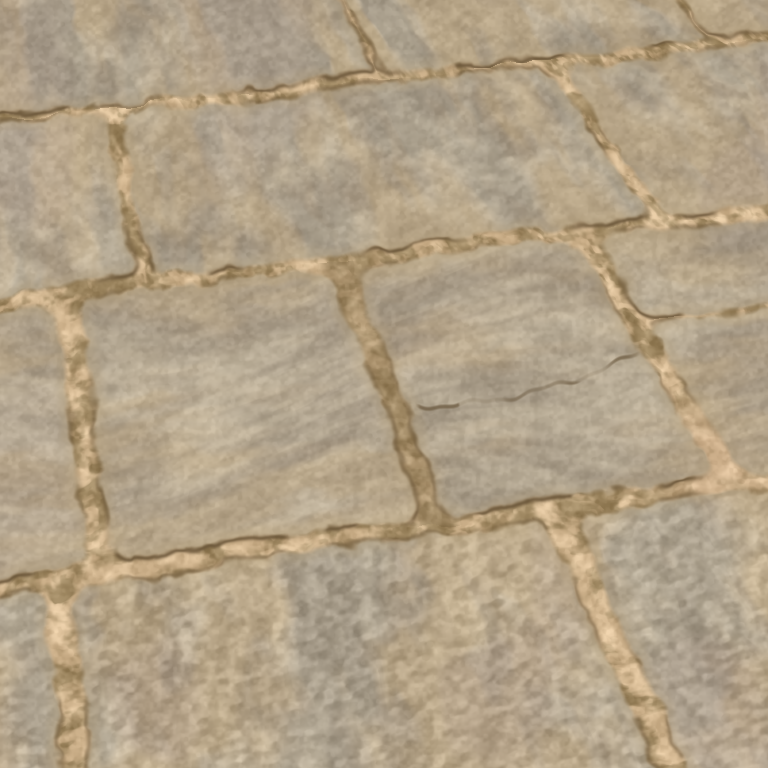
Give the GLSL for this texture, as a WebGL 1 fragment shader.

```glsl
precision highp float;
// Weathered stone paving in perspective: four courses of slabs with sandy mortar joints.
uniform vec2 u_resolution;

float hash(vec2 p) {
  return fract(sin(dot(p, vec2(127.1, 311.7))) * 43758.545);
}

// Smooth cellular noise: scattered cell values blended by distance
float cells(vec2 p) {
  vec2 base = floor(p);
  float sum = 0.0, total = 0.0;
  for (int j = -1; j <= 1; j++) {
    for (int i = -1; i <= 1; i++) {
      vec2 c = base + vec2(float(i), float(j));
      vec2 d = c + 0.15 + 0.7 * vec2(hash(c), hash(c + 37.0)) - p;
      float w = exp(-4.0 * dot(d, d));
      sum += w * hash(c + 71.0);
      total += w;
    }
  }
  return clamp(0.5 + 1.4 * (sum / total - 0.5), 0.0, 1.0);
}

float layeredCells(vec2 p) {
  return 0.5 * cells(p) + 0.3 * cells(p * 2.1 + 17.0) + 0.2 * cells(p * 4.3 + 41.0);
}

// Gentle wobble for hand-cut edges
vec2 wobble(vec2 p) {
  return 0.002 * vec2(sin(p.y * 31.0 + 2.0 * sin(p.x * 17.0)) + 0.6 * sin(p.y * 83.0 + p.x * 40.0),
                      sin(p.x * 27.0 + 2.0 * sin(p.y * 13.0)) + 0.6 * sin(p.x * 91.0 - p.y * 35.0));
}

void main() {
  vec2 p = gl_FragCoord.xy / u_resolution;
  p.y = 1.0 - p.y;
  float pixel = 1.0 / min(u_resolution.x, u_resolution.y);
  float rough = cells(p * 75.0);
  vec2 q = p + wobble(p) + 0.006 * (vec2(cells(p * 42.0 + 9.0), cells(p * 42.0 + 23.0)) - 0.5);

  // Perspective: cross joints fan out from a point, courses tilt upward to the right
  float depth = q.y + 1.1;
  float u = (q.x + 0.1) / depth;
  float v = q.y + q.x * (0.103 + 0.06 * q.y);

  // Course limits and the cross joints of each course
  float row = step(0.157, v) + step(0.393, v) + step(0.765, v);
  vec2 course = row < 0.5 ? vec2(-1.0, 0.157) : row < 1.5 ? vec2(0.157, 0.393)
              : row < 2.5 ? vec2(0.393, 0.765) : vec2(0.765, 2.0);
  vec3 joints = row < 0.5 ? vec3(-1.0, 0.496, 0.896) : row < 1.5 ? vec3(0.197, 0.692, 9.0)
              : row < 2.5 ? vec3(0.126, 0.376, 0.61) : vec3(0.095, 0.465, 9.0);
  vec2 span = u < joints.x ? vec2(-2.0, joints.x) : u < joints.y ? joints.xy
            : u < joints.z ? joints.yz : vec2(joints.z, 10.0);
  float stoneId = row * 5.0 + dot(step(joints, vec3(u)), vec3(1.0));

  // The right-hand slab of the third course is split in two
  float split = 0.0;
  if (row == 2.0 && u > 0.61) {
    split = 1.0;
    if (v < 0.526) course.y = 0.526;
    else { course.x = 0.526; stoneId += 31.0; }
  }

  // Rounded slab distance, positive inside the stone
  vec2 sides = vec2(u - span.x, span.y - u) * depth * 0.92;
  vec2 ends = vec2(v - course.x, course.y - v);
  float nearRow = row + step(ends.y, ends.x) * 0.5;
  float crossGap = row < 0.5 ? 0.005 : row < 1.5 ? 0.01 : row < 2.5 ? 0.015 : 0.018;
  float courseGap = mix(0.007, 0.013, smoothstep(0.1, 0.7, v)) + 0.003 * sin(p.x * 13.0 + nearRow * 4.0);
  if (split > 0.5 && abs(v - 0.526) < 0.05) courseGap = 0.003;
  vec2 inset = vec2(min(sides.x, sides.y) - crossGap, min(ends.x, ends.y) - courseGap);
  float radius = row < 0.5 ? 0.008 : 0.024;
  vec2 corner = radius - inset;
  float inside = radius - length(max(corner, 0.0)) - min(max(corner.x, corner.y), 0.0);
  inside += 0.004 * (rough - 0.5);

  // Grain: slanted bedding in the third course, streaks along the slabs elsewhere
  vec2 shift = vec2(hash(vec2(stoneId, 3.0)), hash(vec2(stoneId, 8.0))) * 40.0;
  float wave = 1.2 * sin(p.x * 9.0 + p.y * 5.0);
  vec2 bedding = row == 2.0 ? vec2(p.x * 8.0, (p.y + 0.2 * p.x) * 34.0 + wave)
               : row == 3.0 ? vec2(u * 60.0, v * 11.0) : vec2(u * 30.0, v * 24.0);
  float grain = layeredCells(bedding + shift);
  float patches = layeredCells((row == 2.0 ? vec2(u * 7.0, v * 15.0) : vec2(u * 19.0, v * 6.0)) + shift);
  float speck = cells(vec2(p.x * 85.0, p.y * 115.0 + p.x * 25.0));
  float fine = cells(p * 200.0);

  // Stone: warm grey, with ochre stains and cool slate patches
  vec3 stone = mix(vec3(0.635, 0.58, 0.5), vec3(0.76, 0.705, 0.61), smoothstep(0.15, 0.85, grain));
  float quiet = row == 2.0 ? 0.5 : 1.0;
  stone = mix(stone, vec3(0.735, 0.65, 0.51), 0.55 * mix(1.0, quiet, 0.5) * smoothstep(0.42, 0.72, patches));
  stone = mix(stone, vec3(0.61, 0.585, 0.53), 0.45 * quiet * smoothstep(0.5, 0.25, patches));
  float violet = cells(p * vec2(9.0, 6.0) + 50.0);
  stone = mix(stone, vec3(0.67, 0.6, 0.55), 0.25 * quiet * smoothstep(0.6, 0.85, violet));
  stone *= 0.99 + 0.04 * hash(vec2(stoneId, 5.0));
  stone += (speck - 0.5) * (row == 3.0 ? 0.12 : 0.05) + (fine - 0.5) * 0.045;

  // Single hairline crack across the slab right of centre
  float along = (p.x - 0.545) / 0.288;
  float crackY = 0.529 - 0.07 * along * along + 0.003 * sin(along * 19.0) + 0.0015 * sin(along * 47.0);
  float crack = smoothstep(0.003 + pixel, 0.0005, abs(p.y - crackY));
  crack *= smoothstep(-0.02, 0.01, along) * smoothstep(1.02, 0.98, along);
  crack *= 0.25 + 0.75 * smoothstep(0.3, 0.6, cells(p * 22.0));
  stone = mix(stone, vec3(0.42, 0.35, 0.25), 0.75 * crack);

  // Mortar: sandy, with pale pink crumbs and brown hollows
  float sand = layeredCells(vec2(u * 60.0, v * 45.0));
  vec3 mortar = mix(vec3(0.63, 0.54, 0.39), vec3(0.85, 0.74, 0.59), smoothstep(0.25, 0.7, sand));
  float hollow = row == 2.0 ? smoothstep(0.035, 0.015, abs(u - 0.376) * depth) : 0.0;
  mortar = mix(mortar, vec3(0.61, 0.52, 0.38), 0.6 * hollow);
  float pool = smoothstep(0.12, 0.02, length(p - vec2(0.92, 0.59)));
  mortar = mix(mortar, vec3(0.87, 0.75, 0.61), 0.7 * pool);
  mortar += (rough - 0.5) * 0.14 + (fine - 0.5) * 0.06;

  // Worn rims and broken shadow lines, deepest under the lower edges
  float rim = smoothstep(0.02, 0.0, inside);
  stone = mix(stone, vec3(0.72, 0.64, 0.5), 0.35 * rim);
  vec3 color = mix(mortar, stone, smoothstep(-0.003 - pixel, 0.003 + pixel, inside));
  float below = smoothstep(0.035, 0.012, ends.y);
  float breaks = smoothstep(0.35, 0.7, cells(p * 19.0 + 63.0));
  float edge = exp(-pow((inside + 0.002) / 0.0035, 2.0));
  color = mix(color, vec3(0.4, 0.32, 0.21), edge * (0.1 + 0.35 * breaks + 0.35 * below * breaks));

  gl_FragColor = vec4(clamp(color, 0.0, 1.0), 1.0);
}
```
